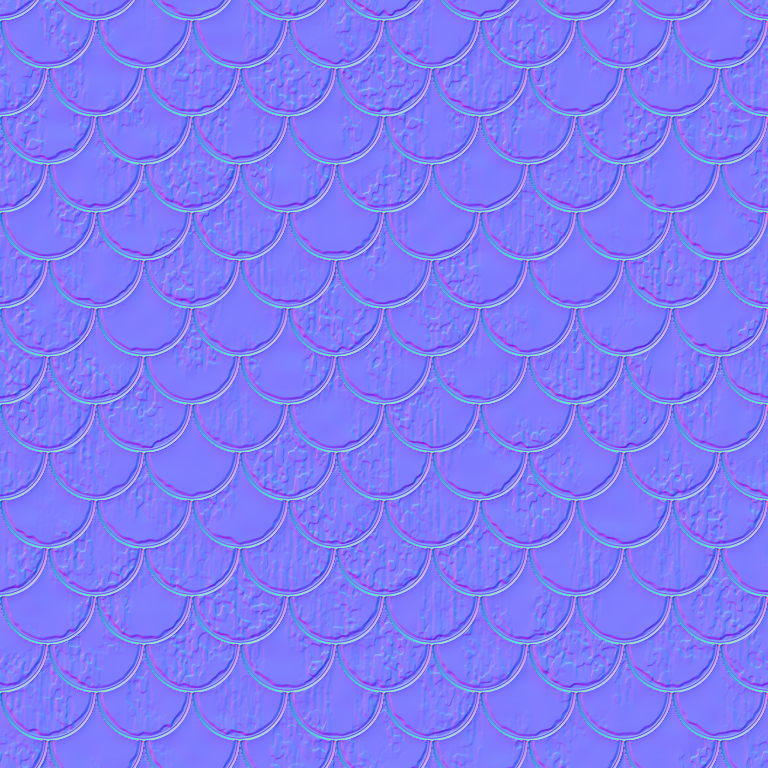
Reproduce this texture map procedurally as a WebGL 2 fragment shader.

```glsl
#version 300 es
precision highp float;
// Tangent-space normal map of overlapping round wooden shingles with raised rims.

#define COLUMNS 8.0        // shingles across; must be whole
#define ROWS 16.0          // rows up; must be even
#define ROW_PHASE 0.5625   // height of the lowest tip, in rows
#define RIM_HEIGHT 0.021
#define RIM_WIDTH 0.055
#define CHIP_DEPTH 0.017   // worn step behind the rim
#define OVERLAP_DIP 0.009  // hollow below the covering shingle
#define STREAK_DEPTH 0.008
#define PIT_DEPTH 0.0085
#define SAMPLE_STEP 0.0065 // slope sampling distance, in shingle widths

uniform vec2 u_resolution;
out vec4 fragColor;

float hash(vec2 p) {
    return fract(sin(dot(p, vec2(127.1, 311.7))) * 43758.5453);
}

// Value noise that wraps after a whole number of cells.
float noise(vec2 uv, vec2 cells) {
    vec2 p = uv * cells;
    vec2 i = floor(p), f = p - i;
    f = f * f * (3.0 - 2.0 * f);
    vec2 a = mod(i, cells), b = mod(i + 1.0, cells);
    return mix(mix(hash(a), hash(vec2(b.x, a.y)), f.x),
               mix(hash(vec2(a.x, b.y)), hash(b), f.x), f.y);
}

// Offset from the nearest shingle centre in a row (xy) and its column (z).
vec3 shingleInRow(vec2 p, float row) {
    float x = p.x + 0.5 * mod(row, 2.0);
    float column = floor(x);
    float centreY = 0.5 * (row + ROW_PHASE) + 0.5;
    return vec3(x - column - 0.5, p.y - centreY, column);
}

// Rough wood: vertical streaks and flaked pits, broken by smooth patches.
float woodGrain(vec2 uv, vec2 id) {
    float seed = hash(id + 3.7);
    vec2 g = uv + vec2(seed, hash(id + 9.2));
    float patches = noise(g, vec2(32.0, 14.0)) + 0.3 * (seed - 0.5);
    float rough = smoothstep(0.28, 0.62, patches);
    float streaks = noise(g, vec2(216.0, 26.0)) + 0.5 * noise(g, vec2(312.0, 64.0));
    float flakes = 0.65 * noise(g, vec2(136.0, 96.0)) + 0.35 * noise(g, vec2(248.0, 176.0));
    float pits = smoothstep(0.38, 0.6, flakes);
    float pitted = smoothstep(0.3, 0.65, noise(g + 0.37, vec2(24.0, 16.0)));
    return rough * (STREAK_DEPTH * (streaks - 0.75)
                    + PIT_DEPTH * mix(0.35, 1.0, pitted) * (pits - 0.5));
}

// Surface height at p, measured in shingle widths.
float height(vec2 p) {
    vec2 uv = p / COLUMNS;

    // Topmost shingle covering this point, and the row that overlaps it.
    float row = floor(2.0 * p.y - ROW_PHASE);
    vec3 s = shingleInRow(p, row);
    vec3 cover = shingleInRow(p, row + 1.0);
    if (length(s.xy) > 0.5 && s.y < 0.0) {
        cover = s;
        row -= 1.0;
        s = shingleInRow(p, row);
    }
    vec2 id = vec2(mod(s.z, COLUMNS), mod(row, ROWS));
    float inside = 0.5 - length(vec2(s.x, min(s.y, 0.0)));
    float gap = max(length(cover.xy) - 0.5, 0.0);

    // Double rim: outer bevel, fine groove, chipped inner step.
    float wobble = noise(uv, vec2(112.0)) - 0.5;
    float wear = noise(uv + hash(id), vec2(40.0));
    float lower = smoothstep(0.05, -0.4, s.y);
    float chipEdge = RIM_WIDTH + lower * 0.05 * wear * (0.6 + 1.4 * wobble);
    float rim = (RIM_HEIGHT + OVERLAP_DIP) * smoothstep(-0.004, 0.026, inside) - OVERLAP_DIP;
    float groove = (inside - 0.034) / 0.008;
    rim -= 0.006 * exp(-groove * groove);
    float chip = CHIP_DEPTH * mix(0.7, 1.15, wear);
    rim -= chip * smoothstep(chipEdge - 0.018, chipEdge + 0.016, inside);

    float dip = OVERLAP_DIP * exp(-gap / 0.045);
    float grainFade = smoothstep(0.03, 0.085, inside) * smoothstep(0.0, 0.02, gap);
    return rim - dip + grainFade * woodGrain(uv, id);
}

void main() {
    vec2 p = gl_FragCoord.xy / u_resolution * COLUMNS;

    // Central differences give the slope; green points down the canvas.
    vec2 e = vec2(SAMPLE_STEP, 0.0);
    vec2 slope = vec2(height(p + e.xy) - height(p - e.xy),
                      height(p + e.yx) - height(p - e.yx)) / (2.0 * SAMPLE_STEP);
    vec3 normal = normalize(vec3(-slope.x, slope.y, 1.0));
    fragColor = vec4(0.5 + 0.5 * normal - vec3(0.0, 0.01, 0.005), 1.0);
}
```
